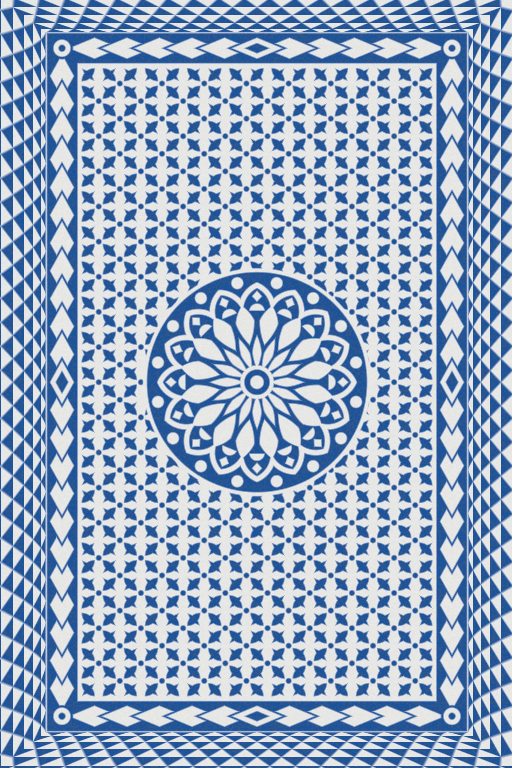
Write a WebGL 1 fragment shader that draws this pattern.

```glsl
precision highp float;
// Blue and white card back: a triangle border, a frame of linked diamonds,
// a lattice of leaves and dots, and a sixteen-fold rosette in the middle.
// Parts are signed distances on a 512 x 768 sheet, painted one over another.

#define SHEET vec2(512.0, 768.0)
#define CENTRE vec2(257.0, 385.8)
#define FIELD_HALF vec2(179.5, 319.0)
#define CHAIN_HALF vec2(195.0, 334.0)
#define FRAME_HALF vec2(210.0, 349.0)
#define BORDER_WIDTH vec2(46.0, 35.0)
#define LEAF_CELL vec2(21.1, 17.57)
#define ROSETTE_RADIUS 110.0
#define PETALS 16.0
#define BLUE vec3(0.115, 0.33, 0.605)
#define DULL_BLUE vec3(0.18, 0.33, 0.54)
#define PAPER vec3(0.905, 0.905, 0.9)

uniform vec2 u_resolution;

float softness;

// Antialiased coverage of the inside of a distance
float cover(float d) {
  return clamp(0.5 - d / softness, 0.0, 1.0);
}

float hash(vec2 p) {
  vec3 q = fract(vec3(p.xyx) * 0.1031);
  q += dot(q, q.yzx + 33.33);
  return fract((q.x + q.y) * q.z);
}

float box(vec2 p, vec2 halfSize) {
  vec2 d = abs(p) - halfSize;
  return max(d.x, d.y);
}

float diamond(vec2 p, vec2 r) {
  p = abs(p) / r;
  return (p.x + p.y - 1.0) * r.x * r.y / length(r);
}

// Petal along y between two radii, widest at the fraction peak
float petal(vec2 p, float start, float end, float width, float peak) {
  float t = (p.y - start) / (end - start);
  float u = min(t / peak, (1.0 - t) / (1.0 - peak));
  float w = u > 0.0 ? width * u * (1.6 - 0.6 * u) : u * width;
  return (abs(p.x) - w) * 0.9;
}

// Point turned so the nearest spoke lies along y
vec2 spoke(vec2 p, float shift) {
  float sector = 6.2831853 / PETALS;
  float turn = atan(p.x, p.y) / sector + shift;
  float a = (fract(turn + 0.5) - 0.5) * sector;
  return length(p) * vec2(sin(a), cos(a));
}

// Bands of triangles widening away from the frame; 1 is blue
float borderInk(vec2 p) {
  vec2 d = (abs(p) - FRAME_HALF) / BORDER_WIDTH;
  float t = max(d.x, d.y);
  vec2 spread = p / (FRAME_HALF + BORDER_WIDTH * t);
  float along = d.x > d.y ? spread.y * 16.0 : spread.x * 10.0;
  float band = 5.0 * pow(max((t - 0.03) / 0.97, 0.0), 0.72);
  float wave = abs(fract(along + 0.5 * mod(floor(band), 2.0)) - 0.5) * 2.0;
  float triangle = (wave - 1.0 + fract(band)) * 6.0;
  return cover(triangle) * cover((0.03 - t) * 40.0);
}

// Overlapping diamonds along each side, with a ring in each corner
float chainInk(vec2 p) {
  vec2 d = abs(p) - CHAIN_HALF;
  bool upright = d.x > d.y;
  float count = upright ? 12.0 : 6.0;
  float period = (upright ? CHAIN_HALF.y : CHAIN_HALF.x) / count;
  vec2 q = upright ? abs(p.yx) : abs(p);
  q.y = upright ? d.x : d.y;
  float first = floor(q.x / period);
  float ink = 1.0;
  for (int i = 0; i < 2; i++) {
    float k = first + 1.0 - float(i);
    float link = diamond(q - vec2(k * period, 0.0), vec2(period * 0.78, upright ? 12.0 : 10.5));
    if (k < count) {
      ink = max(ink, cover(link - 1.8));
      ink *= 1.0 - cover(link);
      if (k < 0.5) ink = max(ink, cover(link + 5.0));
    }
  }
  float ring = length(d);
  ink = max(ink, cover(ring - 11.0));
  return ink * (1.0 - cover(abs(ring - 6.0) - 2.6));
}

// Leaves on alternating diagonals, pointing at dots
float latticeInk(vec2 p) {
  vec2 grid = p / LEAF_CELL + vec2(0.5, 0.0);
  vec2 cell = floor(grid);
  vec2 q = (grid - cell - 0.5) * LEAF_CELL;
  if (mod(cell.x + cell.y, 2.0) < 0.5) q.x = -q.x;
  float dots = min(length(q - LEAF_CELL * 0.5), length(q + LEAF_CELL * 0.5)) - 2.7;
  vec2 leaf = abs(vec2(q.x + q.y, q.x - q.y) * 0.7071);
  float blade = length(leaf + vec2(0.0, 8.6)) - 12.4;
  float spur = diamond(leaf, vec2(3.4, 8.0));
  float ink = cover(dots) * cover(box(p, FIELD_HALF - 9.0));
  return max(ink, cover(min(blade, spur)) * cover(box(p, FIELD_HALF - 3.0)));
}

// Rosette: scalloped outline, two rings of petals and an eye
float rosetteInk(vec2 p) {
  float r = length(p);
  vec2 tip = spoke(p, 0.0);
  vec2 gap = spoke(p, 0.5);
  float scallop = length(vec2(abs(tip.x) + 11.0, max(tip.y - 72.0, 0.0))) - 30.0;
  float white = abs(scallop + 2.7) - 2.7;
  white = min(white, length(gap - vec2(0.0, 101.0)) - 6.0);
  white = min(white, diamond(tip - vec2(0.0, 86.0), vec2(5.0, 5.5)));
  white = min(white, max(length(tip - vec2(0.0, 71.0)) - 7.6, 71.5 - tip.y));
  white = min(white, petal(gap, 38.0, 78.0, 9.4, 0.58));
  white = min(white, petal(tip, 13.0, 47.0, 4.6, 0.5));
  white = min(white, r - 17.0);
  float ink = 1.0 - cover(white);
  return max(ink, cover(abs(r - 9.7) - 2.9));
}

void main() {
  vec2 sheet = gl_FragCoord.xy / u_resolution * SHEET;
  vec2 p = sheet - CENTRE;
  softness = 1.6 * SHEET.x / u_resolution.x;

  // Lay the parts from the edge inwards
  float ink = mix(borderInk(p), chainInk(p), cover(box(p, FRAME_HALF)));
  ink = mix(ink, latticeInk(p), cover(box(p, FIELD_HALF)));
  float r = length(p);
  ink *= 1.0 - cover(r - ROSETTE_RADIUS - 4.0);
  ink = mix(ink, rosetteInk(p), cover(r - ROSETTE_RADIUS));

  // Print grain, with a third of the blue duller and soft edges bluish
  float grain = hash(floor(sheet / 1.5));
  vec3 blue = mix(BLUE, DULL_BLUE, smoothstep(0.55, 0.75, grain));
  vec3 color = mix(PAPER, blue, ink) + (grain - 0.5) * 0.02;
  color.b += 0.12 * ink * (1.0 - ink);
  gl_FragColor = vec4(color, 1.0);
}
```
